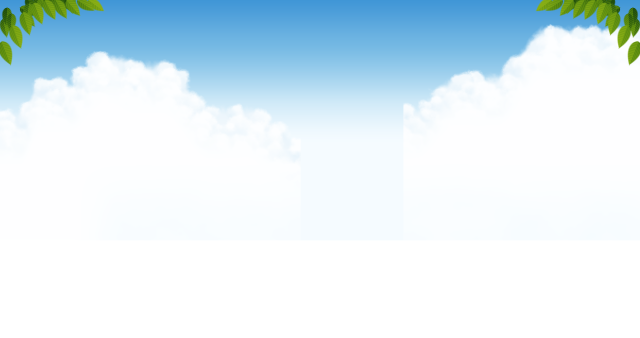
This background is drawn by a WebGL 1 fragment shader. Its source:

```glsl
precision highp float;
// A blue sky fading to pale haze, two cumulus banks with straight inner sides,
// mirrored leaf sprays in the upper corners and a plain white lower band.
// Clouds are rows of round puffs under a ridge curve; leaves are tapered shapes.
uniform vec2 u_resolution;

// Layout: canvas height is 1, y runs down from the top.
const float WIDTH = 1.896;
const float HORIZON = 0.711;
const float LEFT_BANK_END = 0.891;
const float RIGHT_BANK_START = 1.195;
const float PUFF_SPACING = 0.056;
const float PUFF_ROW_STEP = 0.027;

const vec3 SKY_TOP = vec3(0.21, 0.56, 0.83);
const vec3 SKY_MID = vec3(0.49, 0.745, 0.90);
const vec3 SKY_LOW = vec3(0.78, 0.90, 0.965);
const vec3 HAZE = vec3(0.96, 0.985, 1.0);
const vec3 CLOUD_WHITE = vec3(0.995, 0.998, 1.0);
const vec3 CLOUD_SHADE = vec3(0.78, 0.89, 0.96);
const vec3 LEAF_LIGHT = vec3(0.53, 0.68, 0.08);
const vec3 LEAF_MID = vec3(0.36, 0.55, 0.06);
const vec3 LEAF_DARK = vec3(0.13, 0.31, 0.05);

vec2 hash2(vec2 p) {
  vec3 q = fract(p.xyx * vec3(0.1031, 0.1030, 0.0973));
  q += dot(q, q.yzx + 33.33);
  return fract((q.xx + q.yz) * q.zy);
}

float noise(vec2 p) {
  vec2 i = floor(p), f = fract(p);
  f = f * f * (3.0 - 2.0 * f);
  float top = mix(hash2(i).x, hash2(i + vec2(1.0, 0.0)).x, f.x);
  float bottom = mix(hash2(i + vec2(0.0, 1.0)).x, hash2(i + 1.0).x, f.x);
  return mix(top, bottom, f.y);
}

float fbm(vec2 p) {
  float sum = 0.0, amp = 0.5;
  for (int i = 0; i < 4; i++) {
    sum += amp * noise(p);
    p = p * 2.03 + 7.1;
    amp *= 0.5;
  }
  return sum;
}

vec3 sky(float y) {
  vec3 c = mix(SKY_TOP, SKY_MID, smoothstep(-0.06, 0.19, y));
  c = mix(c, SKY_LOW, smoothstep(0.13, 0.32, y));
  return mix(c, HAZE, smoothstep(0.25, 0.43, y));
}

// Height of the cloud tops along x.
float ridge(float x) {
  float left = 0.326 - 0.095 * smoothstep(0.06, 0.12, x)
    - 0.085 * smoothstep(0.20, 0.31, x) + 0.028 * smoothstep(0.33, 0.40, x)
    + 0.134 * smoothstep(0.48, 0.62, x) + 0.10 * smoothstep(0.73, 0.90, x);
  float right = 0.309 - 0.097 * smoothstep(1.23, 1.35, x)
    - 0.137 * smoothstep(1.47, 1.61, x);
  return x < 0.5 * (LEFT_BANK_END + RIGHT_BANK_START) ? left : right;
}

vec3 addClouds(vec3 base, vec2 p, float px) {
  float wisps = fbm(p * 38.0) - 0.47;
  float depth = p.y - ridge(p.x);
  float shadeFade = 1.0 - smoothstep(0.0, 0.17, depth);
  vec3 body = mix(CLOUD_WHITE, CLOUD_SHADE, 0.35 * shadeFade);
  vec3 c = mix(base, body, smoothstep(0.004, 0.04, depth + 0.03 * wisps));

  // Puffs, painted from the ridge inward.
  for (int row = 0; row < 5; row++) {
    for (int j = -2; j <= 2; j++) {
      float cell = floor(p.x / PUFF_SPACING) + float(j);
      vec2 h = hash2(vec2(cell + 20.0, float(row) * 17.0 + 3.0));
      float r = PUFF_SPACING * (0.38 + 0.5 * h.y);
      float cx = (cell + h.x) * PUFF_SPACING;
      vec2 q = p - vec2(cx, ridge(cx) + r + float(row) * PUFF_ROW_STEP);
      float d = length(q) - r + 0.028 * wisps;
      float cover = 0.88 * (1.0 - smoothstep(-0.012, 0.004, d));
      float shade = smoothstep(-0.9 * r, 1.3 * r, q.y - 0.3 * q.x + 0.05 * wisps);
      c = mix(c, mix(CLOUD_WHITE, CLOUD_SHADE, 0.62 * shade * shadeFade), cover);
    }
  }
  // Faint blue haze low in the banks.
  float low = smoothstep(0.46, 0.70, p.y) * smoothstep(0.22, 0.36, p.x);
  c = mix(c, HAZE, low * (0.35 + 0.6 * fbm(p * 9.0)));

  float bank = 1.0 - smoothstep(LEFT_BANK_END - px, LEFT_BANK_END + px, p.x)
    + smoothstep(RIGHT_BANK_START - px, RIGHT_BANK_START + px, p.x);
  return mix(base, c, bank);
}

// One leaf from its stem end, hanging at an angle from straight down.
vec3 addLeaf(vec3 base, vec2 p, vec2 stem, float angle, float len,
             float light, float px) {
  vec2 dir = vec2(sin(angle), cos(angle));
  vec2 q = p - stem;
  float u = dot(q, dir) / len;
  float v = (q.x * dir.y - q.y * dir.x) / len;
  float t = clamp(u, 0.0, 1.0);
  float halfWidth = 0.72 * pow(t, 0.6) * (1.0 - t);
  float d = max(abs(v) - halfWidth, abs(u - 0.5) - 0.5) * len;
  float veins = 0.5 + 0.5 * cos(55.0 * (u - 0.8 * abs(v)));
  float tone = light + 0.22 * smoothstep(-0.03, 0.03, v) - 0.10 * veins + 0.2 * (t - 0.5);
  vec3 c = mix(LEAF_DARK, LEAF_MID, smoothstep(0.0, 0.5, tone));
  c = mix(c, LEAF_LIGHT, smoothstep(0.4, 0.95, tone));
  c = mix(c, LEAF_LIGHT, 0.5 * light * (1.0 - smoothstep(0.0, 0.035, abs(v))));
  return mix(base, c, 1.0 - smoothstep(-px, px, d));
}

vec3 addFoliage(vec3 c, vec2 p, float px) {
  p.x = min(p.x, WIDTH - p.x);
  if (p.x > 0.36 || p.y > 0.24) return c;
  // Shaded leaves crowding the corner.
  for (int i = 0; i < 18; i++) {
    vec2 h = hash2(vec2(float(i) * 3.7 + 1.0, 8.0));
    float x = 0.24 * (float(i) + h.x) / 18.0 - 0.02;
    float y = 0.085 * h.y * (1.0 - smoothstep(0.02, 0.13, x)) - 0.015;
    c = addLeaf(c, p, vec2(x, y), 1.5 * h.x - 0.2, 0.055, 0.4 * h.y, px);
  }
  // Bright leaves along the hanging spray.
  for (int i = 0; i < 9; i++) {
    float t = float(i) / 8.0;
    vec2 h = hash2(vec2(float(i) + 5.0, 41.0));
    vec2 stem = vec2(mix(0.262, 0.005, t), 0.123 * pow(max(t - 0.55, 0.0) / 0.45, 1.5));
    float angle = mix(1.1, 0.38, smoothstep(0.0, 0.4, t)) + 0.3 * (h.x - 0.5);
    c = addLeaf(c, p, stem, angle, 0.056 + 0.018 * t, 0.45 + 0.3 * h.y, px);
  }
  return c;
}

void main() {
  float px = 1.0 / u_resolution.y;
  vec2 uv = gl_FragCoord.xy / u_resolution;
  vec2 p = vec2(uv.x * WIDTH, 1.0 - uv.y);
  vec3 color = addClouds(sky(p.y), p, px);
  color = mix(color, vec3(1.0), smoothstep(HORIZON - px, HORIZON + px, p.y));
  gl_FragColor = vec4(addFoliage(color, p, px), 1.0);
}
```
